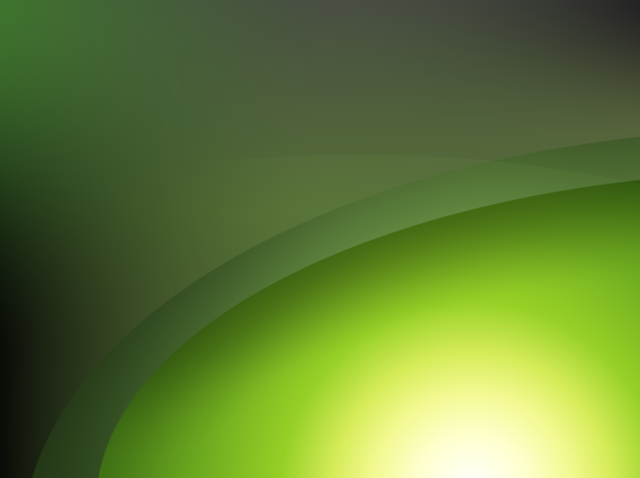
Write a WebGL 1 fragment shader that draws this background.

```glsl
precision highp float;
// Green abstract backdrop: a lit hill below two sweeping elliptical arcs.
// A three-column gradient fills the sky, a translucent band follows the arc,
// and a radial colour ramp makes the glow that darkens toward the hill's rim.

uniform vec2 u_resolution;

const float ASPECT = 1.34;

vec3 rgb(float r, float g, float b) {
  return vec3(r, g, b) / 255.0;
}

// Approximate signed distance to an ellipse, negative inside.
float ellipseDistance(vec2 p, vec2 center, vec2 radii) {
  vec2 q = (p - center) / radii;
  float k = length(q);
  return k * (k - 1.0) / max(length(q / radii), 1e-4);
}

// Coverage of the inside of a shape with a smoothed edge.
float inside(float d, float softness) {
  return 1.0 - smoothstep(-softness, softness, d);
}

float ramp(float a, float b, float x) {
  return clamp((x - a) / (b - a), 0.0, 1.0);
}

// Sky: vertical gradients at left, middle and right, blended across.
vec3 skyColor(vec2 uv) {
  vec3 left = mix(rgb(9.0, 11.0, 7.0), rgb(62.0, 115.0, 45.0), smoothstep(0.25, 1.0, uv.y));
  vec3 middle = mix(rgb(86.0, 112.0, 54.0), rgb(72.0, 78.0, 66.0), ramp(0.56, 1.0, uv.y));
  vec3 right = mix(rgb(88.0, 102.0, 60.0), rgb(36.0, 34.0, 36.0), smoothstep(0.68, 1.02, uv.y));
  float toMiddle = 1.0 - pow(1.0 - ramp(0.0, 0.5, uv.x), mix(2.1, 1.2, uv.y));
  float toRight = ramp(0.5, 1.0, uv.x);
  return mix(mix(left, middle, toMiddle), right, toRight * toRight);
}

// Band: brighter toward its inner rim and toward the middle of the canvas.
vec3 bandColor(vec2 uv, float across) {
  vec3 shade = rgb(38.0, 60.0, 25.0);
  vec3 lit = rgb(86.0, 120.0, 56.0);
  vec3 color = mix(shade, lit, smoothstep(-0.02, 0.6, uv.x));
  float rightFade = 1.0 - 0.15 * smoothstep(0.68, 1.0, uv.x);
  return color * mix(0.88, 1.07, across) * rightFade;
}

// Glow: colour ramp from deep green at the far end to white at the core.
vec3 glowColor(float r) {
  vec3 color = rgb(75.0, 135.0, 25.0);
  color = mix(color, rgb(112.0, 172.0, 32.0), ramp(0.78, 0.56, r));
  color = mix(color, rgb(150.0, 208.0, 38.0), ramp(0.56, 0.40, r));
  color = mix(color, rgb(215.0, 236.0, 90.0), ramp(0.40, 0.29, r));
  color = mix(color, rgb(242.0, 249.0, 145.0), ramp(0.29, 0.21, r));
  color = mix(color, rgb(254.0, 255.0, 205.0), ramp(0.21, 0.12, r));
  return mix(color, rgb(255.0, 255.0, 246.0), ramp(0.12, 0.03, r));
}

// Hill: the glow, shaded near the rim and less so at the bottom.
vec3 hillColor(vec2 p, float depth) {
  float rimLight = mix(0.82, 0.57, smoothstep(0.0, 0.3, p.y));
  float shading = mix(rimLight, 1.0, smoothstep(-0.04, 0.22, depth));
  return glowColor(length(p - vec2(0.988, -0.03))) * shading;
}

void main() {
  vec2 uv = gl_FragCoord.xy / u_resolution;
  vec2 p = uv * vec2(ASPECT, 1.0);
  float pixel = 1.0 / u_resolution.y;

  float outer = ellipseDistance(p, vec2(1.640, -0.142), vec2(1.594, 0.871));
  float inner = ellipseDistance(p, vec2(1.666, -0.058), vec2(1.465, 0.699));
  float veil = ellipseDistance(p, vec2(0.75, 0.0), vec2(1.40, 0.677));

  // Layers from back to front.
  float across = clamp(-outer / max(inner - outer, 1e-4), 0.0, 1.0);
  vec3 color = skyColor(uv);
  color = mix(color, bandColor(uv, across), inside(outer, pixel));
  color = mix(color, hillColor(p, -inner), inside(inner, pixel));

  // Faint veil that lifts everything under a third arc.
  float veilFade = smoothstep(0.15, 0.6, uv.x) * smoothstep(0.3, 0.6, uv.y);
  color *= 1.0 + 0.05 * veilFade * inside(veil, pixel);

  gl_FragColor = vec4(color, 1.0);
}
```
